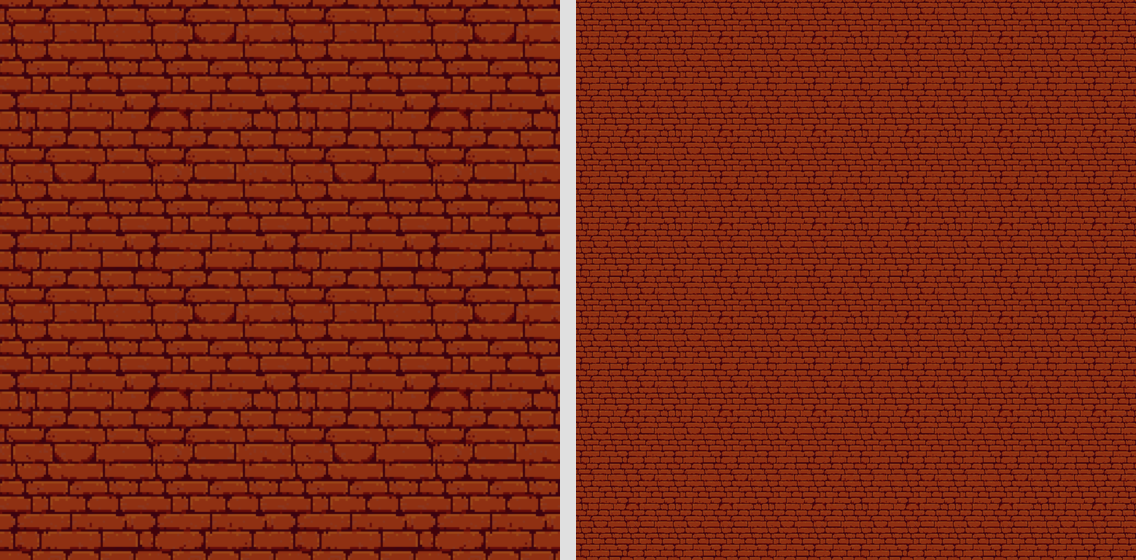
Left: one tile. Right: repeated 3 by 3.
Give the GLSL for this texture, as a three.js fragment shader.

```glsl
// Worn brick wall in chunky square texels: eight courses per tile, 4 x 4 tiles,
// with two courses that vary over a 2 x 2 block of tiles. Each texel finds its
// course and joints, then gets light, shade and chips from hash and gradient noise.
varying vec2 vUv;

const vec3 BRICK     = vec3(0.56, 0.19, 0.07);
const vec3 DULL      = vec3(0.54, 0.21, 0.12);
const vec3 HIGHLIGHT = vec3(0.61, 0.28, 0.09);
const vec3 SHADE     = vec3(0.40, 0.05, 0.04);
const vec3 MORTAR    = vec3(0.26, 0.01, 0.04);
const vec3 MORTAR_COOL = vec3(0.24, 0.01, 0.06);

const float TEXELS = 256.0;     // texels across the canvas
const float TILE = 64.0;        // texels per tile
const float SPAN = 128.0;       // texels until the varied courses repeat
const float FIRST_LINE = 3.0;   // first mortar line below the top edge
const float NOISE_CELL = 4.0;   // texels per noise cell
const float SOFTNESS = 0.4;     // half width of the blend between texels
const vec4 ENDS_UPPER = vec4(7.0, 16.0, 24.0, 31.0);   // where courses end
const vec4 ENDS_LOWER = vec4(39.0, 47.0, 56.0, 64.0);

float hash(vec2 p) {
  vec3 q = fract(p.xyx * 0.1031);
  q += dot(q, q.yzx + 33.33);
  return fract((q.x + q.y) * q.z);
}

float corner(vec2 lattice, vec2 offset, float period) {
  float angle = 6.2832 * hash(mod(lattice, period) + 9.0);
  return dot(vec2(cos(angle), sin(angle)), offset);
}

// Gradient noise that wraps after a whole period of cells
float gradientNoise(vec2 p, float period) {
  vec2 i = floor(p), f = fract(p), u = f * f * (3.0 - 2.0 * f), e = vec2(1.0, 0.0);
  return mix(mix(corner(i, f, period), corner(i + e, f - e, period), u.x),
             mix(corner(i + e.yx, f - e.yx, period), corner(i + 1.0, f - 1.0, period), u.x), u.y);
}

// Upright joints of a course within one tile
vec4 courseJoints(float course, float tile, float tileRow) {
  if (course < 0.5) return vec4(2.0, 20.0, 48.0, 48.0);
  if (course < 1.5) return vec4(5.0, 24.0, 43.0, 43.0);
  if (course < 2.5) return vec4(7.0, 21.0, 47.0, 47.0);
  if (course < 3.5) return vec4(11.0, 31.0, 49.0, 63.0);
  if (course < 4.5) return vec4(14.0, 22.0, 39.0, 54.0);
  if (course < 5.5) return vec4(7.0, 32.0, 57.0, 57.0);
  if (course > 6.5) return vec4(14.0, 30.0, 45.0, 61.0);
  if (tileRow < 0.5) return tile < 0.5 ? vec4(8.0, 16.0, 31.0, 51.0) : vec4(4.0, 22.0, 51.0, 62.0);
  return tile < 0.5 ? vec4(6.0, 18.0, 46.0, 63.0) : vec4(6.0, 29.0, 51.0, 51.0);
}

vec3 texelColour(vec2 t) {
  // Course, and distance to the mortar above and below
  float x = mod(t.x, SPAN), y = mod(t.y - FIRST_LINE, SPAN);
  float tileRow = floor(y / TILE), v = mod(y, TILE);
  vec4 a = step(ENDS_UPPER, vec4(v)), b = step(ENDS_LOWER, vec4(v));
  float course = dot(a + b, vec4(1.0));
  vec4 above = max(a * ENDS_UPPER, b * ENDS_LOWER);
  vec4 below = min(mix(ENDS_UPPER, vec4(TILE), a), mix(ENDS_LOWER, vec4(TILE), b));
  float up = v - max(max(above.x, above.y), max(above.z, above.w));
  float down = min(min(below.x, below.y), min(below.z, below.w)) - v;

  // Nearest joints on either side
  float left = SPAN, right = SPAN;
  for (int i = 0; i < 2; i++) {
    vec4 joints = courseJoints(course, float(i), tileRow) + float(i) * TILE;
    vec4 l = mod(x - joints, SPAN), r = mod(joints - x, SPAN);
    left = min(left, min(min(l.x, l.y), min(l.z, l.w)));
    right = min(right, min(min(r.x, r.y), min(r.z, r.w)));
  }
  float side = min(left, right), edge = min(up, down);
  float start = mod(x - left, SPAN), variant = floor(start / TILE) + tileRow;

  // Wear repeats per tile, except in the two varied courses
  bool middle = course == 1.0, lower = course == 6.0;
  float wrap = middle || lower ? SPAN : TILE;
  vec2 cell = mod(vec2(x, y), wrap);
  float grain = hash(cell + 3.0), period = wrap / NOISE_CELL;
  float fray = gradientNoise((cell + 0.5) / NOISE_CELL, period);
  float wear = gradientNoise((cell + vec2(17.5, 6.5)) / NOISE_CELL, period);
  vec3 mortar = fray > 0.0 ? MORTAR : MORTAR_COOL;

  // Special bricks: rounded ones and ones sunk into the mortar
  bool oddBrick = middle && mod(start, TILE) == 24.0;
  bool rounded = (oddBrick && variant == 1.0 && down < up) || (lower && start == 68.0 && up < down);
  bool sunk = (oddBrick && variant == 2.0) || (lower && start == 46.0 && tileRow == 1.0);

  // Face, shaded foot and lit rim
  vec3 colour = wear > 0.2 && grain < 0.35 ? DULL : BRICK;
  if (down == 1.0 && fray > 0.02) colour = SHADE;
  if (side == 1.0 && grain > 0.68) colour = HIGHLIGHT;
  if (up == 1.0 && fray < 0.12) colour = HIGHLIGHT;
  if (up == 2.0 && grain > 0.9) colour = HIGHLIGHT;

  // Nicks, cracks and chipped corners
  if (down <= 3.0 && wear > 0.28 && grain > 0.7) colour = SHADE;
  if (edge == 1.0 && side <= 4.0 && grain < 0.16) colour = mortar;
  vec2 which = vec2(left < right ? 0.0 : 1.0, up < down ? 0.0 : 1.0);
  float chip = hash(vec2(mod(start, wrap), course * 7.0 + (wrap - TILE) * tileRow) + which * vec2(131.0, 71.0));
  float cut = chip < 0.35 ? 1.0 : (chip < 0.84 ? 2.0 : 3.0);
  if (rounded && side + edge <= 5.0) colour = SHADE;
  if (side + edge <= (rounded ? 3.0 : cut) || (sunk && down == 1.0)) colour = mortar;

  // Mortar lines; one joint stops halfway up as a crack
  bool halfJoint = course == 5.0 && mod(start, TILE) == 57.0 && up < 4.0;
  if (left == 0.0) colour = halfJoint ? BRICK : mortar;
  if (up == 0.0) colour = wear > 0.3 ? SHADE : mortar;
  return colour;
}

void main() {
  vec2 p = vec2(vUv.x, 1.0 - vUv.y) * TEXELS - 0.5;
  vec2 i = floor(p), f = smoothstep(0.5 - SOFTNESS, 0.5 + SOFTNESS, fract(p));
  vec3 top = mix(texelColour(i), texelColour(i + vec2(1.0, 0.0)), f.x);
  vec3 bottom = mix(texelColour(i + vec2(0.0, 1.0)), texelColour(i + 1.0), f.x);
  gl_FragColor = vec4(mix(top, bottom, f.y), 1.0);
}
```
